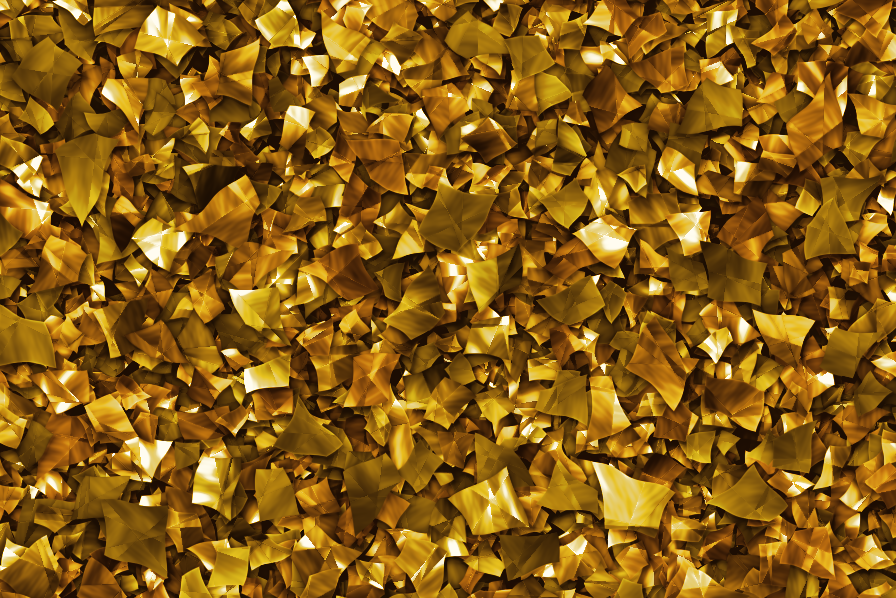
This texture is drawn by a Shadertoy shader. Its source:

```glsl
// A heap of crumpled gold foil scraps with sharp folds, glints and deep shadows.
#define LAYERS 12
#define SMALL_CELL 0.062
#define LARGE_CELL 0.142
#define SHADOW_DEPTH 1.1
#define SHADOW_WIDTH 0.006
#define SHADOW_OFFSET vec2(0.002, -0.004)
#define FOLD_STRENGTH 0.7
#define REFLECTION 1.9
#define GLARE 1.9
#define EXPOSURE 0.36
#define CONTRAST 1.35

vec4 hash4(vec3 p) {
    vec4 q = fract(p.xyzx * vec4(0.1031, 0.1030, 0.0973, 0.1099));
    q += dot(q, q.wzxy + 33.33);
    return fract((q.xxyz + q.yzzw) * q.zywx);
}

vec2 direction(float angle) { return vec2(cos(angle), sin(angle)); }

float gradientDot(vec2 cell, vec2 offset) {
    return dot(direction(6.2832 * hash4(vec3(cell, 5.0)).x), offset);
}

float gradientNoise(vec2 p) {
    vec2 i = floor(p), f = fract(p);
    vec2 u = f * f * f * (f * (f * 6.0 - 15.0) + 10.0);
    vec2 e = vec2(0.0, 1.0);
    return mix(mix(gradientDot(i, f), gradientDot(i + e.yx, f - e.yx), u.x),
               mix(gradientDot(i + e.xy, f - e.xy), gradientDot(i + e.yy, f - e.yy), u.x), u.y);
}

// Brightness of one scrap: creases fan out from an apex, each facet reflects differently.
float scrapGleam(vec2 q, float radius, vec3 id, vec4 look, float flatness, float pixel) {
    vec4 angles = hash4(id + 31.7), bends = hash4(id + 57.3) * 2.0 - 1.0;
    vec2 fromApex = q - (angles.zw - 0.5) * radius * 0.9;
    float crumple = mix(1.0, 0.25, flatness);
    float gleam = mix((look.z - 0.5) * 1.5, look.z * 1.3 - 1.15, flatness);
    gleam += 0.65 * dot(q, direction(look.w * 6.2832)) / radius;
    float facet = 0.0;
    for (int i = 0; i < 4; i++) {
        float side = dot(fromApex, direction(angles[i] * 6.2832 + float(i)));
        side += radius * 0.22 * bends[3 - i];
        float turn = clamp(side / pixel, -1.0, 1.0);
        float slope = abs(side) / radius - 0.45;
        gleam += crumple * FOLD_STRENGTH * bends[i] * (0.9 * turn - slope);
        gleam += crumple * 0.5 * exp(-abs(side) / 0.0014) * bends[3 - i];
        facet += (side > 0.0 ? 1.0 : -1.0) * (1.0 + float(i) * 0.7);
    }
    // Stretched reflections, turned differently on every facet
    vec2 along = direction(look.w * 40.0 + facet * 0.8 * crumple);
    vec2 r = vec2(dot(q, along), dot(q, vec2(-along.y, along.x)));
    float wave = gradientNoise(r * vec2(12.0, 36.0) + look.xy * 50.0 + facet * crumple * 3.1);
    float grain = gradientNoise(r * vec2(40.0, 130.0) + look.zw * 70.0 + facet * crumple);
    gleam += REFLECTION * mix(1.0, 0.6, flatness) * wave + mix(0.7, 0.3, flatness) * grain;
    return gleam + GLARE * smoothstep(0.1, 0.4, wave) * step(0.62, look.z) * (1.0 - flatness);
}

// Scatters one layer of four-sided scraps; foil holds brightness and tint.
void addLayer(vec2 uv, float layer, float pixel, inout vec2 foil) {
    float size = mix(SMALL_CELL, LARGE_CELL, fract(layer * 0.618 + 0.15));
    vec2 axis = direction(layer * 1.3 + 0.4);
    mat2 turn = mat2(axis.x, axis.y, -axis.y, axis.x);
    vec2 p = turn * uv / size + layer * 17.3 + 40.0;
    vec2 shadowShift = turn * SHADOW_OFFSET;
    for (int y = -1; y <= 1; y++)
    for (int x = -1; x <= 1; x++) {
        vec2 cell = floor(p) + vec2(x, y);
        vec3 id = vec3(cell, layer * 3.7 + 1.0);
        vec4 place = hash4(id), reach = hash4(id + 11.3);
        vec4 skew = hash4(id + 23.9) - 0.5, look = hash4(id + 71.1);
        vec2 q = (p - cell - 0.2 - 0.6 * place.xy) * size;
        float radius = size * mix(0.3, 0.46, place.z);
        // Slightly bent outline
        vec2 bent = q + radius * 0.07 * sin(q.yx * 3.5 / radius + look.xy * 6.0);

        float edge = -1.0, shadow = -1.0;
        for (int i = 0; i < 4; i++) {
            vec2 normal = direction(place.w * 6.2832 + float(i) * 1.5708 + skew[i] * 0.9);
            float d = dot(bent, normal) - radius * mix(0.4, 1.0, reach[i]);
            edge = max(edge, d);
            shadow = max(shadow, d - dot(shadowShift, normal));
        }
        if (edge > 0.04) continue;

        foil.x -= SHADOW_DEPTH * exp(-max(shadow, 0.0) / SHADOW_WIDTH);
        float cover = 1.0 - smoothstep(-0.8 * pixel, 0.8 * pixel, edge);
        if (cover <= 0.0) continue;
        float flatness = step(0.8, look.x);
        float gleam = scrapGleam(q, radius, id, look, flatness, pixel);
        gleam += (look.y * 2.2 - 0.8) * exp(min(edge, 0.0) / 0.0016);
        float tint = mix(look.w * 1.3 - 0.75, 0.5, flatness);
        foil = mix(foil, vec2(gleam, tint), cover);
    }
}

// Gold tones from dark crevice to white glint.
vec3 goldRamp(float t) {
    vec3 c = mix(vec3(0.11, 0.05, 0.01), vec3(0.29, 0.16, 0.03), smoothstep(0.0, 0.13, t));
    c = mix(c, vec3(0.53, 0.32, 0.05), clamp((t - 0.13) / 0.27, 0.0, 1.0));
    c = mix(c, vec3(0.76, 0.49, 0.06), clamp((t - 0.40) / 0.30, 0.0, 1.0));
    c = mix(c, vec3(0.92, 0.75, 0.12), clamp((t - 0.70) / 0.19, 0.0, 1.0));
    c = mix(c, vec3(0.90, 0.81, 0.47), clamp((t - 0.89) / 0.07, 0.0, 1.0));
    return mix(c, vec3(1.0, 0.99, 0.94), smoothstep(0.96, 0.995, t));
}

void mainImage(out vec4 fragColor, in vec2 fragCoord) {
    vec2 uv = fragCoord / iResolution.y;
    vec2 foil = vec2(-1.6, 0.0);
    for (int i = 0; i < LAYERS; i++) addLayer(uv, float(i), 1.0 / iResolution.y, foil);

    float tone = 1.0 / (1.0 + exp(-CONTRAST * (foil.x + EXPOSURE)));
    vec3 color = goldRamp(tone);
    // Olive scraps lean green, warm ones lean orange
    vec3 lean = vec3(1.0 - 0.10 * max(foil.y, 0.0), 1.0 + 0.13 * foil.y, 1.0);
    color *= mix(lean, vec3(1.0), smoothstep(0.75, 0.97, tone));
    fragColor = vec4(color, 1.0);
}
```
